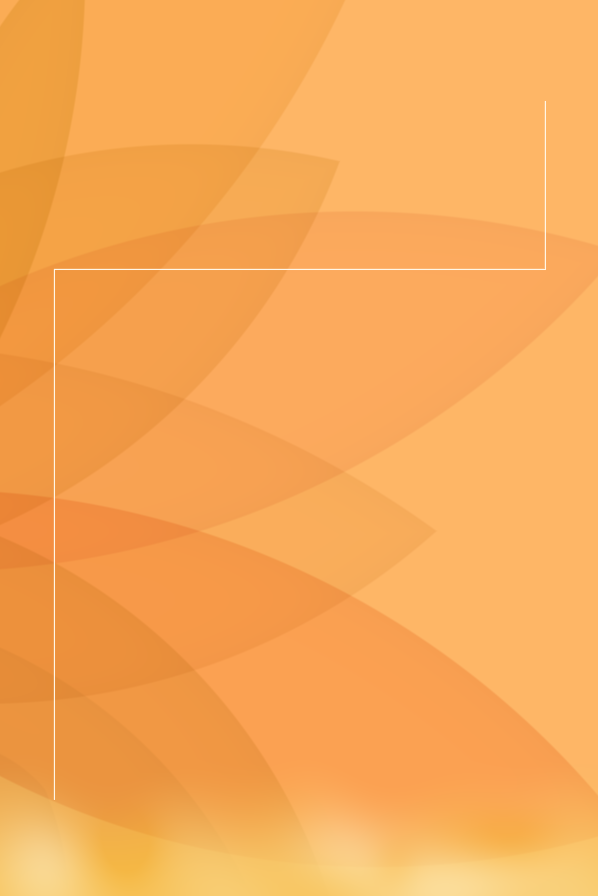
Give the GLSL for this background, as a WebGL 2 fragment shader.

```glsl
#version 300 es
precision highp float;
// Translucent orange petals fanning out from the left over a soft apricot field.
// Each petal is the overlap of two circles, each found from three edge points;
// a blurred amber and cream haze lies along the bottom, below a thin stepped line.

#define FIELD vec3(0.995, 0.712, 0.400)
#define AMBER vec3(0.965, 0.730, 0.260)
#define CREAM vec3(0.985, 0.885, 0.640)
#define LINE_COLOR vec3(1.0, 0.965, 0.900)
#define HAZE_TOP 0.225
#define LINE_HALF 0.0011
#define EDGE_SOFT 0.0022
#define RIM 0.018

uniform vec2 u_resolution;
out vec4 outColor;

// Signed distance to the circle through a, b and c
float circleThrough(vec2 p, vec2 a, vec2 b, vec2 c) {
  b -= a;
  c -= a;
  float bb = dot(b, b), cc = dot(c, c);
  vec2 center = vec2(c.y * bb - b.y * cc, b.x * cc - c.x * bb)
              / (2.0 * (b.x * c.y - b.y * c.x));
  return length(p - a - center) - length(center);
}

// Multiplies the color by a tint inside a petal, a little stronger at its rim
void petal(inout vec3 color, vec2 p, vec2 tip, vec2 top1, vec2 top0,
           vec2 low1, vec2 low0, vec3 tint) {
  float d = max(circleThrough(p, tip, top1, top0), circleThrough(p, tip, low1, low0));
  float cover = 1.0 - smoothstep(-EDGE_SOFT, EDGE_SOFT, d);
  float rim = exp(-abs(d) / 0.04);
  color *= mix(vec3(1.0), tint * (1.0 - RIM * rim), cover);
}

// Distance to a segment
float segment(vec2 p, vec2 a, vec2 b) {
  vec2 v = b - a;
  return length(p - a - v * clamp(dot(p - a, v) / dot(v, v), 0.0, 1.0));
}

// Soft elliptical spot
float spot(vec2 p, vec2 center, vec2 size) {
  vec2 q = (p - center) / size;
  return exp(-dot(q, q));
}

vec3 petals(vec2 p) {
  vec3 c = FIELD;
  petal(c, p, vec2(0.141, 1.617), vec2(0.105, 1.227), vec2(0.0, 0.934),
        vec2(0.020, 1.484), vec2(-0.117, 1.207), vec3(0.96, 0.935, 0.76));
  petal(c, p, vec2(0.664, 1.725), vec2(0.430, 1.246), vec2(0.0, 0.820),
        vec2(-0.10, 1.60), vec2(-0.40, 1.10), vec3(0.99, 0.950, 0.83));
  petal(c, p, vec2(0.568, 1.230), vec2(0.352, 1.258), vec2(0.0, 1.211),
        vec2(0.309, 0.832), vec2(0.0, 0.621), vec3(0.975, 0.945, 0.83));
  petal(c, p, vec2(1.035, 1.078), vec2(0.586, 1.146), vec2(0.0, 1.021),
        vec2(0.469, 0.660), vec2(0.0, 0.547), vec3(0.995, 0.935, 0.91));
  petal(c, p, vec2(0.730, 0.611), vec2(0.309, 0.832), vec2(0.0, 0.908),
        vec2(0.469, 0.436), vec2(0.0, 0.322), vec3(0.985, 0.955, 0.89));
  petal(c, p, vec2(1.045, 0.113), vec2(0.592, 0.500), vec2(0.0, 0.676),
        vec2(0.586, 0.049), vec2(0.0, 0.201), vec3(0.99, 0.885, 0.80));
  petal(c, p, vec2(0.557, -0.023), vec2(0.313, 0.391), vec2(0.0, 0.602),
        vec2(0.20, -0.20), vec2(-0.20, -0.10), vec3(0.96, 0.945, 0.83));
  petal(c, p, vec2(0.440, -0.043), vec2(0.234, 0.260), vec2(0.0, 0.416),
        vec2(0.15, -0.20), vec2(-0.20, -0.10), vec3(0.98, 0.980, 0.94));
  petal(c, p, vec2(0.117, -0.050), vec2(0.078, 0.172), vec2(0.0, 0.309),
        vec2(-0.05, -0.20), vec2(-0.30, -0.10), vec3(0.99, 0.985, 0.97));
  return c;
}

// Bottom haze: layered sines shape the upper border, spots vary its warmth
vec3 haze(vec3 color, vec2 p) {
  float border = HAZE_TOP + 0.018 * sin(p.x * 13.0 + 2.0) + 0.012 * sin(p.x * 27.0);
  float cover = 1.0 - smoothstep(0.0, border, p.y);
  float pale = 0.38 + 0.12 * sin(p.x * 21.0 + p.y * 9.0)
             + 0.50 * spot(p, vec2(0.08, 0.08), vec2(0.07, 0.09))
             + 0.55 * spot(p, vec2(0.57, 0.10), vec2(0.10, 0.08))
             + 0.60 * spot(p, vec2(0.78, 0.02), vec2(0.12, 0.07))
             - 0.55 * spot(p, vec2(0.21, 0.10), vec2(0.06, 0.07))
             - 0.30 * spot(p, vec2(0.66, 0.06), vec2(0.04, 0.05))
             - 0.50 * spot(p, vec2(0.86, 0.11), vec2(0.08, 0.05));
  return mix(color, mix(AMBER, CREAM, clamp(pale, 0.0, 1.0)), cover * 0.95);
}

void main() {
  // Width spans 0 to 1, height 0 to 1.5
  vec2 p = gl_FragCoord.xy / u_resolution * vec2(1.0, 1.5);
  vec3 color = haze(petals(p), p);

  // Stepped hairline
  vec2 lowCorner = vec2(0.091, 1.049), highCorner = vec2(0.912, 1.049);
  float d = segment(p, vec2(lowCorner.x, 0.162), lowCorner);
  d = min(d, segment(p, lowCorner, highCorner));
  d = min(d, segment(p, highCorner, vec2(highCorner.x, 1.330)));
  float pixel = 1.0 / u_resolution.x;
  float stroke = 1.0 - smoothstep(LINE_HALF - 0.5 * pixel, LINE_HALF + 0.5 * pixel, d);
  outColor = vec4(mix(color, LINE_COLOR, stroke), 1.0);
}
```
